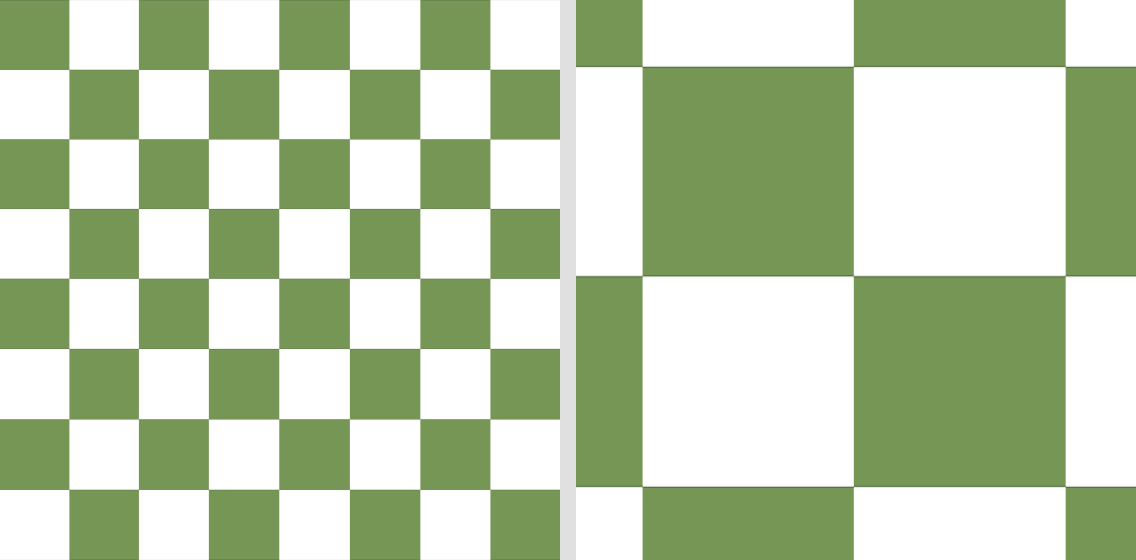
Left: the whole. Right: its middle third, enlarged.
Write a Shadertoy shader that draws this pattern.

```glsl
// Green and white checkerboard, eight by eight, with slightly uneven cells and faint row lines.

const float TAU = 6.2831853;
const float CELLS = 8.0;
const vec3 WHITE = vec3(1.0);
const vec3 GREEN = vec3(0.463, 0.588, 0.333);

// Periodic drift of the cell borders; zero at the canvas edges so the tile wraps.
float drift(float x, float sway, float bulge) {
    return sway * sin(TAU * x) + bulge * (1.0 - cos(TAU * x));
}

// Signed distance to the nearest cell border, positive in even cells.
float borderDistance(float x, float cells) {
    float pairs = 0.5 * cells;
    return (0.25 - abs(fract(x * pairs + 0.25) - 0.5)) / pairs;
}

// Smoothed sign: -1 to 1 across one pixel.
float softSign(float dist, float pixel) {
    return clamp(2.0 * dist / pixel, -1.0, 1.0);
}

// Coverage of a thin line around distance zero.
float lineMask(float dist, float halfWidth, float pixel) {
    return clamp(0.5 + (halfWidth - abs(dist)) / pixel, 0.0, 1.0);
}

void mainImage(out vec4 fragColor, in vec2 fragCoord) {
    vec2 uv = fragCoord / iResolution.xy;
    vec2 pixel = 1.0 / iResolution.xy;

    // Uneven grid
    vec2 grid = uv + vec2(drift(uv.x, 0.0013, 0.00065),
                          drift(uv.y, 0.0, -0.0011));
    float column = borderDistance(grid.x, CELLS);
    float row = borderDistance(grid.y, CELLS);

    // Alternating squares
    float parity = softSign(column, pixel.x) * softSign(row, pixel.y);
    float greenMask = 0.5 - 0.5 * parity;
    vec3 color = mix(WHITE, GREEN, greenMask);

    // Faint dark line between rows, stronger on green
    float rowLine = lineMask(row, 0.0007, pixel.y);
    color *= 1.0 - rowLine * mix(0.1, 0.25, greenMask);

    fragColor = vec4(color, 1.0);
}
```
